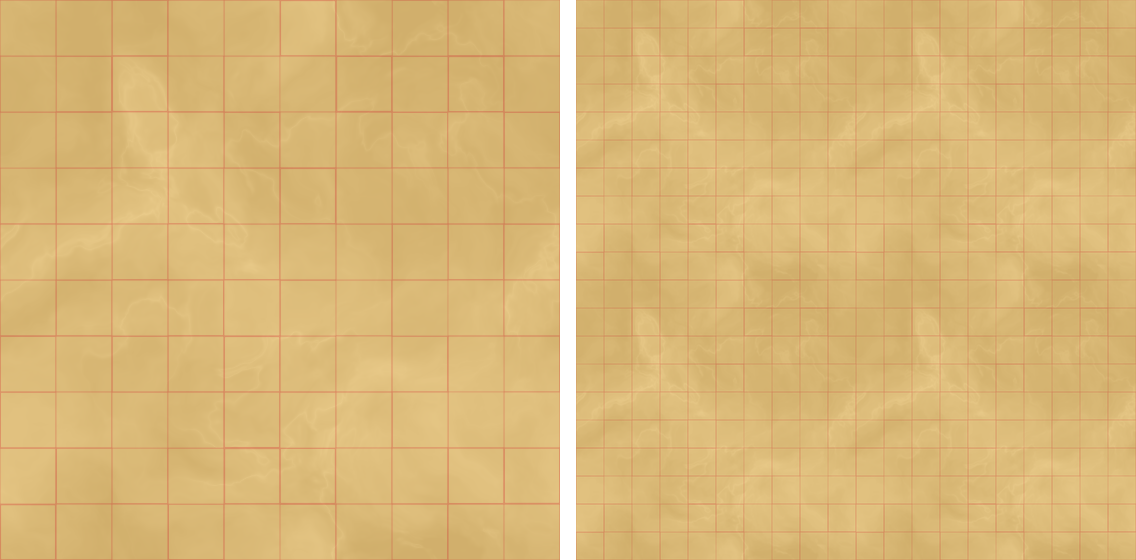
Left: one tile. Right: repeated 2 by 2.
A Shadertoy shader for this texture:

```glsl
// Ten by ten sandy stone tiles with cloudy, veined staining and thin terracotta joints.

const float TILES = 10.0;            // repeats across and down
const vec3 STONE_DARK = vec3(0.820, 0.688, 0.423);
const vec3 STONE_LIGHT = vec3(0.918, 0.797, 0.543);
const vec3 JOINT_DARK = vec3(0.815, 0.525, 0.350);
const vec3 JOINT_LIGHT = vec3(0.895, 0.600, 0.430);
const float JOINT_MIN = 0.0009;      // inset of each tile, in canvas units
const float JOINT_MAX = 0.0019;
const float CORNER = 0.0015;         // corner radius
const float SOFTNESS = 0.0015;       // blur of the joint edge
const float CLOUD_SCALE = 4.0;       // whole number of noise cells
const float WARP = 0.30;
const float CLOUD_CONTRAST = 1.45;
const float MEAN_TONE = 0.34;
const float VEIN_STRENGTH = 0.30;
const float TILE_VARIATION = 0.07;

float hash(vec2 p) {
    vec3 q = fract(vec3(p.xyx) * 0.1031);
    q += dot(q, q.yzx + 33.33);
    return fract((q.x + q.y) * q.z);
}

// Value noise that wraps after a whole period
float noise(vec2 p, float period, float seed) {
    vec2 i = floor(p), f = fract(p);
    f = f * f * f * (f * (f * 6.0 - 15.0) + 10.0);
    vec2 a = mod(i, period) + seed;
    vec2 b = mod(i + 1.0, period) + seed;
    return mix(mix(hash(a), hash(vec2(b.x, a.y)), f.x),
               mix(hash(vec2(a.x, b.y)), hash(b), f.x), f.y);
}

// Layered noise over the unit square, from 0 to 1
float fbm(vec2 uv, float period, int octaves, float seed) {
    float sum = 0.0, total = 0.0, gain = 0.5;
    for (int i = 0; i < octaves; i++) {
        sum += gain * noise(uv * period, period, seed);
        total += gain;
        gain *= 0.5;
        period *= 2.0;
        seed += 19.0;
    }
    return sum / total;
}

// Stain brightness: warped clouds, with ragged light veins in places
float stoneTone(vec2 uv) {
    vec2 bend = vec2(fbm(uv, CLOUD_SCALE, 5, 11.0),
                     fbm(uv, CLOUD_SCALE, 5, 157.0)) - 0.5;
    vec2 warped = uv + WARP * bend;
    float cloud = fbm(warped, CLOUD_SCALE, 6, 301.0);
    float fold = abs(2.0 * fbm(warped, 2.0 * CLOUD_SCALE, 5, 433.0) - 1.0);
    float vein = exp(-fold * 14.0);
    float patches = smoothstep(0.42, 0.68, fbm(uv + 0.1 * bend, CLOUD_SCALE, 3, 577.0));
    float grain = fbm(warped, 6.0 * CLOUD_SCALE, 3, 691.0) - 0.5;
    return MEAN_TONE + CLOUD_CONTRAST * (cloud - 0.5)
         + VEIN_STRENGTH * vein * (0.2 + 0.8 * patches)
         + 0.22 * grain * (0.3 + patches);
}

// Signed distance to a rounded square
float roundedBox(vec2 p, float halfSize, float radius) {
    vec2 d = abs(p) - halfSize + radius;
    return length(max(d, 0.0)) + min(max(d.x, d.y), 0.0) - radius;
}

void mainImage(out vec4 fragColor, in vec2 fragCoord) {
    vec2 uv = fragCoord / iResolution.xy;
    float pixel = 1.0 / min(iResolution.x, iResolution.y);

    // Tile shape, with its own inset and a tiny shift
    vec2 tile = floor(uv * TILES);
    vec2 local = (fract(uv * TILES) - 0.5) / TILES;
    float inset = mix(JOINT_MIN, JOINT_MAX, pow(hash(tile + 71.0), 2.0));
    vec2 shift = (vec2(hash(tile + 23.0), hash(tile + 47.0)) - 0.5) * 0.0008;
    float edge = roundedBox(local - shift, 0.5 / TILES - inset, CORNER);
    float joint = clamp(edge / max(pixel, SOFTNESS) + 0.5, 0.0, 1.0);

    // Shared staining and slight difference from tile to tile
    float tone = stoneTone(uv) + TILE_VARIATION * (hash(tile + 97.0) - 0.5);
    tone = clamp(tone, 0.0, 1.0);
    vec3 stone = mix(STONE_DARK, STONE_LIGHT, tone);
    vec3 grout = mix(JOINT_DARK, JOINT_LIGHT, tone);
    fragColor = vec4(mix(stone, grout, joint), 1.0);
}
```
